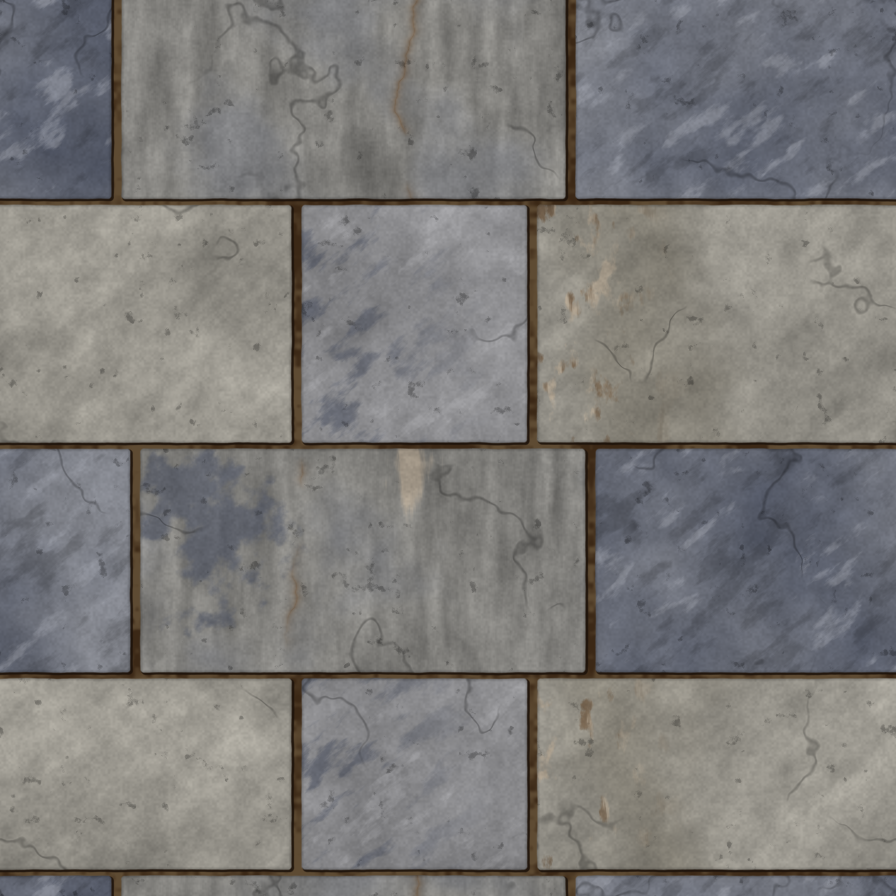
Write a Shadertoy shader that draws this texture.

```glsl
// Weathered stone wall: four courses of rectangular blocks, two blocks per course,
// wrapping at the canvas sides. Rounded boxes cut the blocks from earthy joints;
// layered noise gives each kind of stone its clouds, streaks, flecks and rust.

const float COURSE_EDGES[5] = float[5](0.026, 0.2461, 0.5026, 0.7747, 1.026);
const vec2 COURSE_JOINTS[4] = vec2[4](vec2(0.331, 0.594), vec2(0.151, 0.659),
                                      vec2(0.331, 0.594), vec2(0.130, 0.637));
const vec2 JOINT_HALF = vec2(0.0056, 0.0034);
const float CORNER = 0.004;
const float EDGE_WOBBLE = 0.0016;
const float GRAIN = 0.13;

const vec3 GREY       = vec3(0.515, 0.510, 0.495);
const vec3 COOL_GREY  = vec3(0.535, 0.535, 0.545);
const vec3 BEIGE      = vec3(0.590, 0.578, 0.545);
const vec3 PALE_BLUE  = vec3(0.510, 0.520, 0.550);
const vec3 DARK_BLUE  = vec3(0.310, 0.330, 0.385);
const vec3 OLIVE      = vec3(0.430, 0.410, 0.360);
const vec3 PEACH      = vec3(0.700, 0.640, 0.560);
const vec3 RUST       = vec3(0.400, 0.310, 0.220);
const vec3 JOINT_CLAY = vec3(0.370, 0.295, 0.200);
const vec3 JOINT_SOIL = vec3(0.230, 0.155, 0.085);
const vec3 JOINT_DARK = vec3(0.110, 0.070, 0.040);

float hash(vec2 p) {
    vec3 q = fract(p.xyx * 0.1031);
    q += dot(q, q.yzx + 33.33);
    return fract((q.x + q.y) * q.z);
}

float noise(vec2 p) {
    vec2 i = floor(p), f = fract(p);
    f = f * f * (3.0 - 2.0 * f);
    return mix(mix(hash(i), hash(i + vec2(1, 0)), f.x),
               mix(hash(i + vec2(0, 1)), hash(i + vec2(1, 1)), f.x), f.y);
}

float fbm(vec2 p) {
    float sum = 0.0, amp = 0.5;
    for (int i = 0; i < 5; i++) {
        sum += amp * noise(p);
        p = mat2(1.6, 1.2, -1.2, 1.6) * p + 17.0;
        amp *= 0.5;
    }
    return sum / 0.969;
}

float roundBox(vec2 p, vec2 halfSize) {
    vec2 q = abs(p) - halfSize + CORNER;
    return length(max(q, 0.0)) + min(max(q.x, q.y), 0.0) - CORNER;
}

// Surface of one block; u runs from 0 to 1 across it.
vec3 stone(vec2 p, float u, int course, bool second) {
    vec2 s = p + 5.0 + 7.3 * float(course) + (second ? 3.7 : 0.0);
    vec2 slant = mat2(0.77, -0.64, 0.64, 0.77) * s;
    float cloud = fbm(s * 7.0) - 0.5;
    float fine = fbm(s * 38.0) - 0.5;
    float streak = fbm(s * vec2(65.0, 13.0)) - 0.5;
    float smear = fbm(slant * vec2(22.0, 55.0)) - 0.5;
    float dark = smoothstep(0.06, 0.26, smear);
    float pale = smoothstep(0.10, 0.28, -smear);
    float rust = smoothstep(0.61, 0.76, fbm(s * vec2(48.0, 30.0) + 9.0));
    bool slateCourse = course % 2 == 1;
    vec3 col;

    if (slateCourse && second) {            // blue slate, deeper towards one end
        float depth = course == 1 ? 1.0 - u : u;
        col = mix(PALE_BLUE, DARK_BLUE, clamp(0.12 + 0.75 * depth + 1.3 * cloud, 0.0, 1.0));
        col = mix(col, PALE_BLUE * 1.18, 0.5 * pale);
        col *= 1.0 - 0.15 * dark;
    } else if (slateCourse) {               // grey with vertical streaks
        col = GREY * (1.0 + 0.45 * streak + 0.35 * cloud);
        col = mix(col, PALE_BLUE * 0.85, smoothstep(0.0, 0.25, cloud) * 0.6);
        float bruise = length((p - vec2(0.235, 0.43)) * vec2(1.0, 0.85));
        float bruised = course == 1 ? smoothstep(0.085, 0.03, bruise + 0.16 * fine + 0.1 * smear) : 0.0;
        col = mix(col, DARK_BLUE * 1.1, 0.65 * bruised);
        float veinX = (course == 1 ? 0.325 : 0.46) + 0.06 * (fbm(vec2(3.0, s.y * 14.0)) - 0.5);
        float vein = exp(-abs(p.x - veinX) / 0.0035) * smoothstep(0.35, 0.65, noise(s * 22.0));
        col = mix(col, RUST * 1.1, 0.65 * vein);
        float scar = length((p - vec2(0.46, 0.485)) * vec2(1.0, 0.8));
        col = mix(col, PEACH, 0.7 * smoothstep(0.04, 0.01, scar - 0.1 * streak));
    } else if (second) {                    // beige with olive stain and rusty end
        col = BEIGE * (1.0 + 0.35 * cloud + 0.22 * smear);
        float stain = exp(-pow((u - 0.16 + 0.3 * cloud) / 0.10, 2.0));
        col = mix(col, OLIVE, 0.45 * stain);
        float rusty = rust * (1.0 - smoothstep(0.05, 0.25, u));
        col = mix(col, mix(RUST, PEACH, smoothstep(-0.1, 0.1, streak)), 0.75 * rusty);
    } else {                                // small block, slanting dark mottle
        col = COOL_GREY * (1.0 + 0.35 * cloud);
        col = mix(col, DARK_BLUE, 0.62 * dark * smoothstep(0.95, 0.1, u));
        col = mix(col, COOL_GREY * 1.2, 0.5 * pale);
    }

    // Shared wear: broken hairline cracks, pits and grain
    float crack = smoothstep(0.012, 0.0, abs(fbm(s * 6.0 + 31.0) - 0.5));
    col *= 1.0 - 0.22 * crack * smoothstep(0.52, 0.7, noise(s * 12.0));
    col *= 1.0 - 0.25 * smoothstep(0.72, 0.85, fbm(s * 70.0));
    float grain = 0.6 * noise(s * 370.0) + 0.4 * noise(s * 170.0) - 0.5;
    return col * (1.0 + GRAIN * grain + 0.22 * fine);
}

void mainImage(out vec4 fragColor, in vec2 fragCoord) {
    vec2 uv = fragCoord / iResolution.xy;
    float pixel = 1.0 / iResolution.y;
    vec2 p = uv + EDGE_WOBBLE * (vec2(fbm(uv * 45.0), fbm(uv * 45.0 + 50.0)) - 0.5);

    // Find the course and the block, unwrapped past the canvas sides
    if (p.y < COURSE_EDGES[0]) p.y += 1.0;
    int course = 0;
    for (int i = 1; i < 4; i++) if (p.y > COURSE_EDGES[i]) course = i;
    vec2 joints = COURSE_JOINTS[course];
    if (p.x < joints.x) p.x += 1.0;
    bool second = p.x > joints.y;
    vec2 low = vec2(second ? joints.y : joints.x, COURSE_EDGES[course]);
    vec2 high = vec2(second ? joints.x + 1.0 : joints.y, COURSE_EDGES[course + 1]);
    vec2 rel = p - 0.5 * (low + high);
    vec2 halfSize = 0.5 * (high - low) - JOINT_HALF;

    // Joint filling, shadowed below and to the right of each block
    float earth = 0.6 * noise(uv * 18.0) + 0.4 * noise(uv * 150.0);
    vec3 joint = mix(JOINT_SOIL, JOINT_CLAY, smoothstep(0.25, 0.7, earth));
    float shadow = 1.0 - smoothstep(0.0, 0.002, roundBox(rel - vec2(0.0018, -0.0016), halfSize));
    joint = mix(joint, JOINT_DARK, 0.9 * shadow);

    float d = roundBox(rel, halfSize);
    vec3 block = stone(p, (p.x - low.x) / (high.x - low.x), course, second);
    block *= 1.0 - 0.16 * smoothstep(-0.004, 0.0, d);
    vec3 col = mix(block, joint, smoothstep(-pixel, pixel, d));
    fragColor = vec4(clamp(col, 0.0, 1.0), 1.0);
}
```
